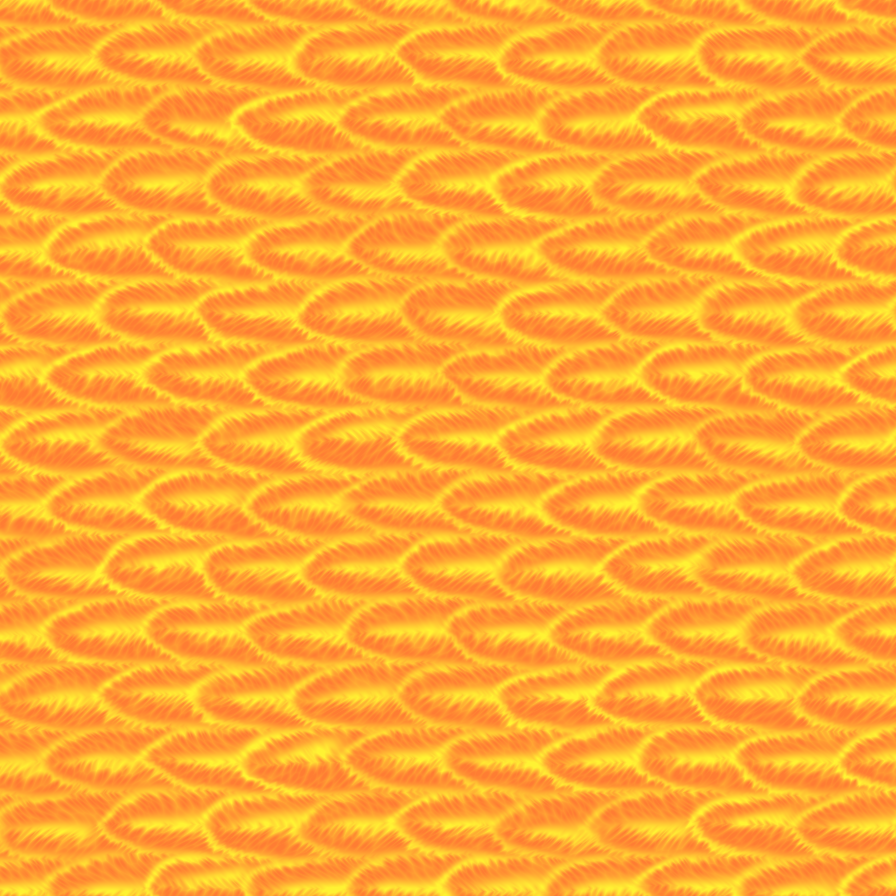
A Shadertoy shader for this pattern:

```glsl
const vec2 REPEATS = vec2(9.0, 14.0);   // leaves across, rows up
const vec2 PHASE = vec2(0.42, 0.11);    // leaf tip and row centre offsets
const vec3 EMBER = vec3(1.0, 0.49, 0.2);
const vec3 GLOW = vec3(1.0, 0.95, 0.2);
const float BASE_TONE = 0.11;
const float EDGE_WIDTH = 0.075;
const float EDGE_CURVE = 4.5;
const float EDGE_GAIN = 0.72;
const float SPINE_GAIN = 0.88;
const vec2 BARB_SCALE = vec2(15.0, 5.0);
const float BARB_SLANT = 0.55;
const float BARB_TONE = 0.42;
const float BARB_FRINGE = 0.09;
const float WARP = 0.035;

vec2 hash2(vec2 p) {
    vec2 q = vec2(dot(p, vec2(127.1, 311.7)), dot(p, vec2(269.5, 183.3)));
    return fract(sin(q) * 43758.5);
}

// Distance to the nearest scattered cell point
float cellular(vec2 p) {
    vec2 cell = floor(p);
    float nearest = 4.0;
    for (int j = -1; j <= 1; j++)
    for (int i = -1; i <= 1; i++) {
        vec2 id = cell + vec2(i, j);
        vec2 d = id + hash2(id) - p;
        nearest = min(nearest, dot(d, d));
    }
    return sqrt(nearest);
}

vec2 layeredSines(vec2 p) {
    return sin(p.yx * vec2(2.3, 1.7) + vec2(0.4, 2.1))
         + 0.6 * sin(p * vec2(4.1, 3.7) + p.yx * 1.3)
         + 0.4 * sin(p.yx * vec2(7.9, 6.3) - p * 2.2);
}

float bell(float d, float width) {
    return exp(-d * d / (width * width));
}

// Light on one leaf; its tip is at the origin and points left
float leafLight(vec2 p, vec2 id) {
    vec2 vary = hash2(id + 17.0) - 0.5;
    p.x -= 0.12 * vary.x;
    float tilt = 1.6 * vary.y * vary.y * vary.y;

    // Rounded outline, with its slope corrected for the cell aspect
    float decay = exp(-EDGE_CURVE * p.x);
    float slope = 0.5 * EDGE_CURVE * decay * REPEATS.x / REPEATS.y;
    float d = (abs(p.y) - 0.5 * (1.0 - decay)) / sqrt(1.0 + slope * slope);
    float edge = bell(d, EDGE_WIDTH) * (1.0 - smoothstep(0.25, 1.5, p.x));
    edge *= smoothstep(-0.15, 0.02, p.x) * (1.0 + 0.5 * vary.y);

    // Central flame widening toward the next tip
    float reach = smoothstep(0.05, 0.65, p.x) * (1.0 - smoothstep(0.92, 1.2, p.x));
    float width = 0.05 + 0.13 * clamp(p.x, 0.0, 1.0);
    float spine = bell(p.y - tilt * p.x, width) * reach;

    return 1.0 - (1.0 - EDGE_GAIN * edge) * (1.0 - SPINE_GAIN * spine);
}

void mainImage(out vec4 fragColor, in vec2 fragCoord) {
    vec2 p = fragCoord / iResolution.xy * REPEATS - PHASE;
    p += WARP * layeredSines(p * 1.4);

    // Slanted barbs mirrored about each row centre
    float fold = abs(fract(p.y + 0.5) - 0.5);
    vec2 barb = vec2(p.x + BARB_SLANT * fold, p.y);
    float grain = cellular(barb * BARB_SCALE) - 0.45;
    p += BARB_FRINGE * grain * vec2(0.5, 1.0);

    // Overlapping leaves from neighbouring rows
    float shade = 1.0;
    float row = floor(p.y + 0.5);
    for (int j = -1; j <= 1; j++) {
        float r = row + float(j);
        float x = p.x - 0.5 * mod(r, 2.0);
        for (int i = -1; i <= 1; i++) {
            vec2 id = vec2(floor(x) + float(i), r);
            shade *= 1.0 - leafLight(vec2(x - id.x, p.y - r), id);
        }
    }

    // Uneven heat and fine grain
    float heat = 0.025 * layeredSines(p * 2.7).x;
    float tone = BASE_TONE + 0.88 * (1.0 - shade) + BARB_TONE * grain + heat;
    fragColor = vec4(mix(EMBER, GLOW, clamp(tone, 0.0, 1.0)), 1.0);
}
```
